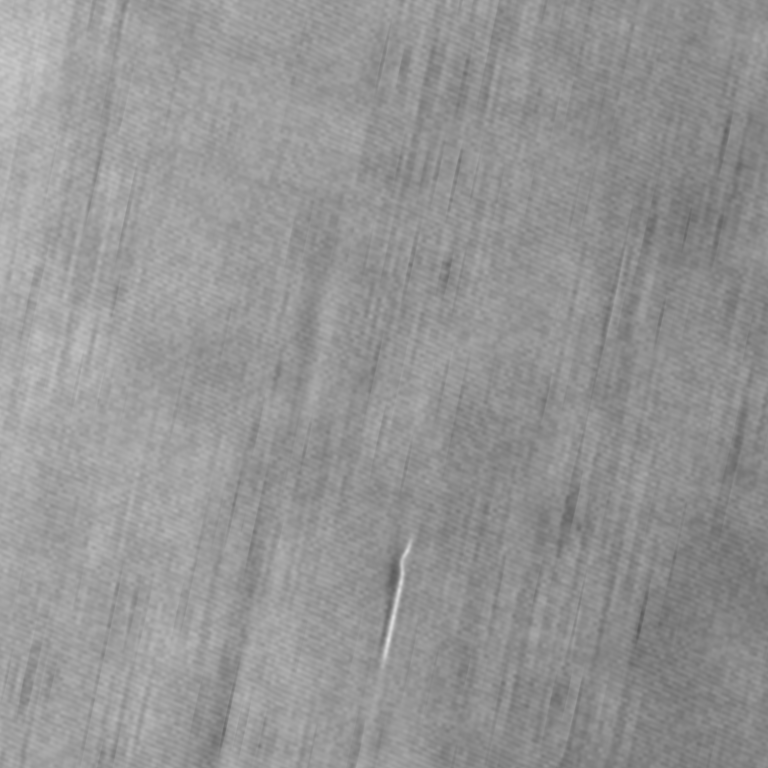
Write a Shadertoy shader that draws this texture.

```glsl
const float BASE_GREY = 0.588;
const vec2 LIGHT_SLOPE = vec2(-0.135, 0.025);
const vec2 WARP_DIR = vec2(0.212, 0.977);    // long threads
const vec2 TWILL_NORMAL = vec2(0.42, 0.907); // normal of the fine ribs
const float TWILL_FREQ = 140.0;
const float TWILL_DEPTH = 0.011;
const float GRAIN_FREQ = 170.0;
const float GRAIN_DEPTH = 0.075;
const float BLOTCH_DEPTH = 0.13;
const float WARP_DEPTH = 0.055;
const float WEFT_DEPTH = 0.022;
const float SLUB_DEPTH = 0.10;
const float CREASE_ACROSS = 0.267;
const float FOLD_ACROSS = 0.459;
const int SPECK_COUNT = 5;

float hash(vec2 p) {
    return fract(sin(dot(p, vec2(127.1, 311.7))) * 43758.5453);
}

float noise(vec2 p) {
    vec2 i = floor(p), f = fract(p);
    f = f * f * (3.0 - 2.0 * f);
    return mix(mix(hash(i), hash(i + vec2(1, 0)), f.x),
               mix(hash(i + vec2(0, 1)), hash(i + vec2(1, 1)), f.x), f.y);
}

float fbm(vec2 p) {
    float sum = 0.0, amp = 0.5;
    for (int i = 0; i < 4; i++) {
        sum += amp * noise(p);
        p = p * 2.03 + 17.3;
        amp *= 0.5;
    }
    return sum / 0.9375;
}

// Soft elliptical spot with the given radii
float spot(vec2 p, vec2 center, vec2 radii) {
    vec2 q = (p - center) / radii;
    return exp(-dot(q, q));
}

float ridge(float d, float width) {
    return exp(-d * d / (width * width));
}

// Fine ribs and grain of the cloth
float weave(vec2 uv, vec2 cloth) {
    float wobble = 2.5 * noise(uv * 30.0);
    float fade = 1.0 - smoothstep(0.3, 0.6, TWILL_FREQ / iResolution.y);
    float rib = sin(6.28318 * TWILL_FREQ * dot(uv, TWILL_NORMAL) + wobble);
    float strength = 0.3 + 1.1 * noise(uv * 18.0 + 5.0);
    float grain = noise(cloth * GRAIN_FREQ) - 0.5;
    return TWILL_DEPTH * fade * strength * rib + GRAIN_DEPTH * grain;
}

// Uneven threads in both directions, with scattered dark slubs
float threads(vec2 cloth) {
    float warp = noise(cloth * vec2(150.0, 9.0) + 31.0) - 0.5;
    float weft = noise(cloth * vec2(9.0, 60.0) + 57.0) - 0.5;
    float patches = smoothstep(0.25, 0.75, noise(cloth * vec2(13.0, 3.0) + 11.0));
    float slub = smoothstep(0.72, 1.0, noise(cloth * vec2(120.0, 8.0) + 83.0));
    float broken = 0.4 + 0.8 * noise(cloth * vec2(70.0, 110.0));
    return WARP_DEPTH * warp * (0.35 + patches) * (0.4 + broken) + WEFT_DEPTH * weft
         - SLUB_DEPTH * slub * (0.25 + 0.75 * patches) * broken;
}

// Broad crease: dark valley with a pale right flank
float crease(vec2 cloth) {
    float d = cloth.x - CREASE_ACROSS - 0.012 * (noise(vec2(cloth.y * 7.0, 2.0)) - 0.5);
    float span = 1.0 - smoothstep(0.72, 0.92, cloth.y);
    float valley = ridge(d, 0.013) * (0.3 + noise(vec2(cloth.y * 11.0, 4.0)));
    float flank = ridge(d - 0.025, 0.014) * noise(vec2(cloth.y * 9.0, 8.0));
    float slub = spot(cloth, vec2(0.244, 0.575), vec2(0.0055, 0.045));
    return span * (0.06 * flank - 0.08 * valley) - 0.12 * slub;
}

// Sharp bright fold with a shadow, running out into a faint line
float fold(vec2 cloth) {
    float bend = 0.012 * smoothstep(0.36, 0.6, cloth.y);
    float d = cloth.x - FOLD_ACROSS - bend;
    float kink = 0.005 * ridge(cloth.y - 0.375, 0.012);
    float core = smoothstep(0.22, 0.27, cloth.y) * (1.0 - smoothstep(0.385, 0.42, cloth.y));
    float tail = smoothstep(0.08, 0.2, cloth.y) * (1.0 - smoothstep(0.45, 0.65, cloth.y));
    float shine = 0.22 * core * ridge(d + kink, 0.0033);
    float glow = tail * (0.035 * ridge(d + 0.004, 0.008) - 0.025 * ridge(d - 0.011, 0.007));
    float shadow = 0.17 * spot(cloth, vec2(FOLD_ACROSS - 0.013, 0.355), vec2(0.008, 0.038))
                 + 0.15 * spot(cloth, vec2(FOLD_ACROSS - 0.008, 0.29), vec2(0.004, 0.05));
    return shine + glow - shadow;
}

float specks(vec2 uv) {
    float sum = 0.0;
    for (int i = 0; i < SPECK_COUNT; i++) {
        float id = float(i);
        vec2 center = vec2(hash(vec2(id, 3.1)), hash(vec2(id, 7.7)));
        sum += spot(uv, center, vec2(0.006, 0.009)) * (0.3 + 0.7 * hash(vec2(id, 9.2)));
    }
    return 0.11 * sum;
}

void mainImage(out vec4 fragColor, in vec2 fragCoord) {
    vec2 uv = fragCoord / iResolution.y;
    // x runs across the warp threads, y along them
    vec2 cloth = vec2(dot(uv, vec2(WARP_DIR.y, -WARP_DIR.x)), dot(uv, WARP_DIR));

    float grey = BASE_GREY + dot(uv - 0.5, LIGHT_SLOPE);
    grey += 0.05 * ridge(uv.x, 0.08) * smoothstep(0.4, 1.0, uv.y);
    grey += BLOTCH_DEPTH * (fbm(cloth * vec2(12.0, 9.0)) - 0.5);
    grey += weave(uv, cloth) + threads(cloth);
    grey += crease(cloth) + fold(cloth) - specks(uv);
    fragColor = vec4(vec3(clamp(grey, 0.0, 1.0)), 1.0);
}
```
